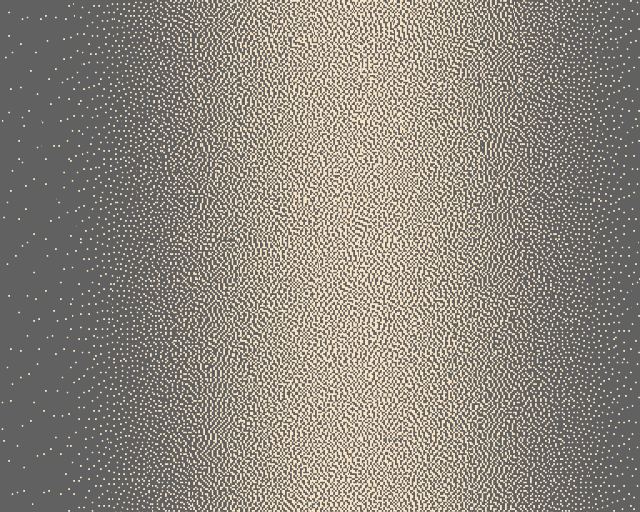
Give the GLSL for this background, as a WebGL 2 fragment shader.

```glsl
#version 300 es
precision highp float;
precision highp int;
// A soft vertical band of cream light on grey, drawn as a two-colour dither.
// Each cell replays a wide error diffusion (rightwards and two rows down)
// inside its own tile; a hashed lead-in and staggered tiles hide the seams.

#define CELLS 384.0       // dither cells across the canvas
#define CENTRE 0.56       // middle of the band, in canvas widths
#define HALF_WIDTH 0.49   // distance from the middle to the foot of the band
#define PEAK 0.56         // extra dot density in the middle
#define FLOOR 0.01        // dot density far from the band
#define JITTER 0.08       // irregularity of the threshold
#define SOFTNESS 0.6      // width of the edge filter, in output steps
#define TILE 24           // cells along one tile side
#define LEAD 7            // settling cells above and left of a tile
#define TRAIL 3           // spare cells right of a tile
#define GREY vec3(0.38, 0.38, 0.38)
#define CREAM vec3(0.98, 0.90, 0.78)

uniform vec2 u_resolution;
out vec4 fragColor;

const int SPAN = LEAD + TILE + TRAIL;

// Integer hash of a cell, 0 to 1
float hash(ivec2 cell) {
    uvec2 q = uvec2(cell) * uvec2(0x9E3779B1u, 0x85EBCA6Bu);
    uint n = (q.x ^ (q.y >> 3) ^ q.y) * 0xC2B2AE35u;
    n ^= n >> 15;
    n *= 0x85EBCA6Bu;
    n ^= n >> 13;
    return float(n >> 8) / 16777216.0;
}

// Share of lit cells at a horizontal position
float density(float x) {
    float d = min(abs(x - CENTRE) / HALF_WIDTH, 1.0);
    return FLOOR + PEAK * (0.5 + 0.5 * cos(3.14159 * d));
}

// Plausible error arriving from outside a tile
float arrivingError(float tone, ivec2 seed) {
    return 1.5 * sqrt(tone) * (hash(seed) - 1.0 + tone);
}

// Lit coverage of a cell and its right and lower neighbours, weighted by share
float dither(ivec2 cell, vec2 share) {
    int tileRow = cell.y / TILE;
    int shift = int(hash(ivec2(tileRow, 991)) * float(TILE));
    int tileColumn = (cell.x + shift) / TILE;
    ivec2 start = ivec2(tileColumn * TILE - shift, tileRow * TILE) - LEAD;
    ivec2 goal = cell - start;

    float tones[SPAN];
    float near[SPAN];   // error due in the next row
    float far[SPAN];    // error due in the row after that
    for (int x = 0; x < SPAN; x++) {
        tones[x] = density((float(start.x + x) + 0.5) / CELLS);
        ivec2 seed = ivec2(start.x + x / 4, start.y + 3000);
        float entry = arrivingError(tones[x], seed);
        near[x] = entry * 36.0 / 48.0;
        far[x] = entry * 9.0 / 48.0;
    }

    float coverage = 0.0;
    for (int y = 0; y <= LEAD + TILE; y++) {
        if (y > goal.y + 1) break;
        // The last four errors to the left, nearest first
        vec4 left = vec4(arrivingError(tones[0], start + ivec2(5000, y / 3)));
        for (int x = 0; x < SPAN + 2; x++) {
            if (y > goal.y && x > goal.x + 1) break;
            float remainder = left.x;
            if (x < SPAN) {
                float noise = JITTER * (hash(start + ivec2(x, y)) - 0.5);
                float value = tones[x] + near[x] + dot(left.xy, vec2(7.0, 5.0)) / 48.0;
                float lit = step(tones[x] + noise, value);
                remainder = value - lit;
                ivec2 offset = ivec2(x, y) - goal;
                if (offset.x >= 0 && offset.x < 2 && offset.y >= 0) {
                    vec2 part = mix(1.0 - share, share, vec2(offset));
                    coverage += lit * part.x * part.y;
                }
            }
            // Two cells back, all five errors above the next row are known
            if (x > 1) {
                float peaked = (remainder + dot(left, vec4(3.0, 5.0, 3.0, 1.0))) / 48.0;
                float even = (remainder + dot(left, vec4(1.0))) / 24.0;
                near[x - 2] = far[x - 2] + peaked + even;
                far[x - 2] = peaked;
            }
            left = vec4(remainder, left.xyz);
        }
    }
    return coverage;
}

void main() {
    // Cells are counted from the top left, the way the error travels
    float cellsPerStep = CELLS / u_resolution.x;
    vec2 position = vec2(gl_FragCoord.x, u_resolution.y - gl_FragCoord.y) * cellsPerStep;

    // Share of a small box filter that reaches into the next cells
    float width = SOFTNESS * cellsPerStep;
    vec2 corner = max(position - 0.5 * width, 0.0);
    vec2 cell = floor(corner);
    vec2 share = clamp((corner + width - cell - 1.0) / width, 0.0, 1.0);
    fragColor = vec4(mix(GREY, CREAM, dither(ivec2(cell), share)), 1.0);
}
```
